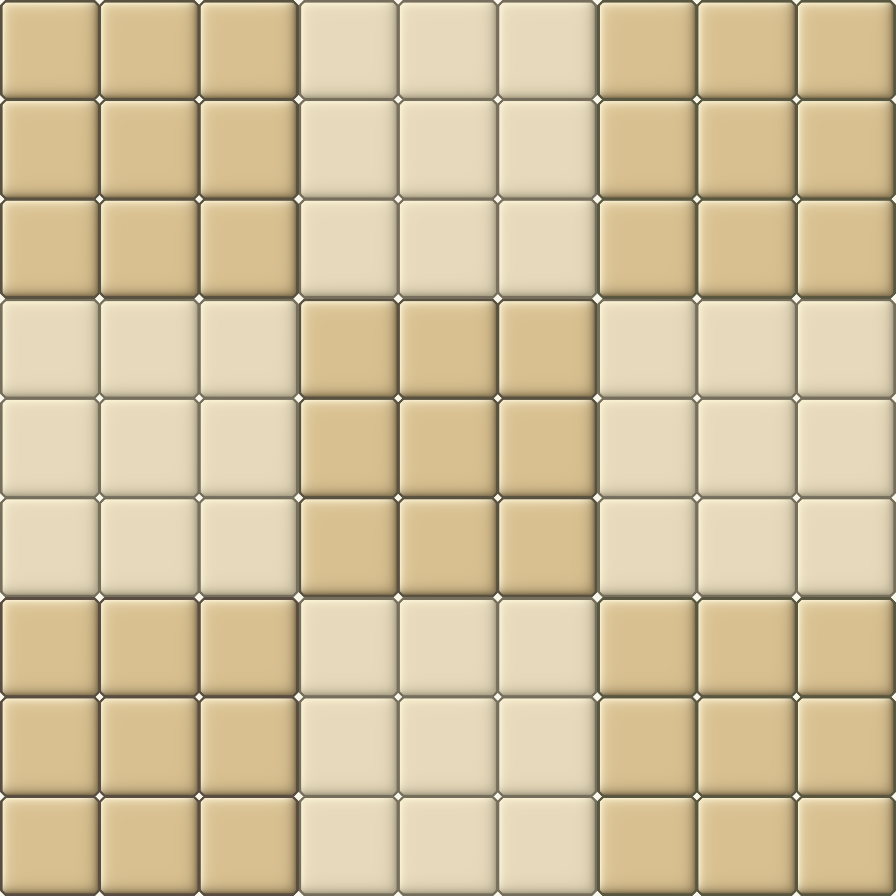
A three.js fragment shader for this pattern:

```glsl
varying vec2 vUv;

const float BLOCKS = 3.0;            // colour blocks per side
const float TILES = 3.0;             // tiles per side of a block
// Lengths below are fractions of one tile
const float GROUT_HALF = 0.016;
const float BLOCK_GROUT_EXTRA = 0.010;
const float CORNER_RADIUS = 0.045;
const float DIAMOND_RADIUS = 0.040;
const float DIAMOND_RIM = 0.032;
const float LIGHT_FALLOFF = 0.042;
const float SHADE_FALLOFF = 0.046;

const vec3 TAN = vec3(0.848, 0.753, 0.565);
const vec3 CREAM = vec3(0.906, 0.851, 0.733);
const vec3 HIGHLIGHT = vec3(0.995, 0.965, 0.850);
const vec3 TAN_SHADE = vec3(0.44, 0.38, 0.26);
const vec3 CREAM_SHADE = vec3(0.60, 0.57, 0.47);
const vec3 GROUT_BROWN = vec3(0.35, 0.30, 0.25);
const vec3 GROUT_OLIVE = vec3(0.35, 0.34, 0.25);
const vec3 GROUT_PALE = vec3(0.50, 0.47, 0.40);
const vec3 DIAMOND = vec3(0.98, 0.97, 0.92);

float hash(vec2 p) {
  return fract(sin(dot(p, vec2(127.1, 311.7))) * 4375.85);
}

float roundedBox(vec2 p, vec2 halfSize, float radius) {
  vec2 d = abs(p) - halfSize + radius;
  return length(max(d, 0.0)) + min(max(d.x, d.y), 0.0) - radius;
}

// 1 on lines between blocks, 0 on lines between tiles
vec2 blockLine(vec2 line) {
  return 1.0 - step(0.5, mod(line, TILES));
}

void main() {
  vec2 p = vUv * BLOCKS * TILES;
  vec2 cell = floor(p);
  vec2 q = p - cell;
  float aa = max(fwidth(p.x), fwidth(p.y));

  // Checkerboard of blocks
  vec2 block = floor(cell / TILES);
  float pale = mod(block.x + block.y, 2.0);
  vec3 base = mix(TAN, CREAM, pale);
  vec3 shadeColor = mix(TAN_SHADE, CREAM_SHADE, pale);

  // Tile outline, inset further beside block borders
  vec2 lower = GROUT_HALF + BLOCK_GROUT_EXTRA * blockLine(cell);
  vec2 upper = 1.0 - GROUT_HALF - BLOCK_GROUT_EXTRA * blockLine(cell + 1.0);
  float tile = roundedBox(q - 0.5 * (lower + upper), 0.5 * (upper - lower), CORNER_RADIUS);

  // Bevel lit from the upper left
  vec2 lit = exp(-max(vec2(q.x - lower.x, upper.y - q.y), 0.0) / LIGHT_FALLOFF);
  vec2 dim = exp(-max(vec2(upper.x - q.x, q.y - lower.y), 0.0) / SHADE_FALLOFF);
  float light = 1.0 - (1.0 - lit.x) * (1.0 - lit.y);
  float shade = 1.0 - (1.0 - dim.x) * (1.0 - dim.y);
  vec3 face = mix(base, HIGHLIGHT, 0.92 * light);
  face = mix(face, shadeColor, 0.88 * shade);

  // Grout tint drifts from block to block
  vec3 grout = mix(GROUT_BROWN, GROUT_OLIVE, hash(block));
  grout = mix(grout, GROUT_PALE, 0.75 * pale);
  vec3 color = mix(face, grout, smoothstep(-0.5 * aa, 0.5 * aa, tile));

  // Dark-rimmed diamond on every crossing
  vec2 crossing = floor(p + 0.5);
  vec2 offset = abs(p - crossing);
  vec2 border = blockLine(crossing);
  float radius = DIAMOND_RADIUS * (1.0 + 0.15 * (border.x + border.y));
  float diamond = offset.x + offset.y - radius;
  color = mix(color, grout, 1.0 - smoothstep(-0.7 * aa, 0.7 * aa, diamond - DIAMOND_RIM));
  color = mix(color, DIAMOND, 1.0 - smoothstep(-0.7 * aa, 0.7 * aa, diamond));

  gl_FragColor = vec4(color, 1.0);
}
```
